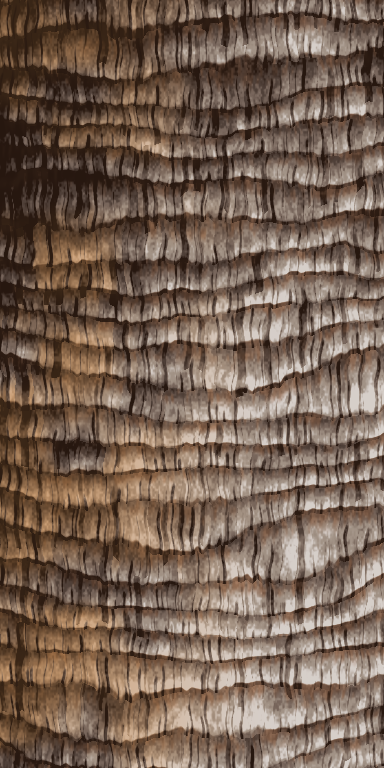
Write a Shadertoy shader that draws this texture.

```glsl
// Palm trunk bark: stacked, sagging leaf-scar rings with ragged lips, split by
// vertical cracks. Jittered 1D cells give the cracks, layered sines bend the rings,
// and stretched noise adds fibres; one tone value then picks the bark colour.

const float RINGS = 24.0;          // leaf scars from bottom to top
const float CRACKS = 44.0;         // short splits across one ring
const float LONG_CRACKS = 19.0;    // splits that run through several rings
const float FIBRES = 125.0;        // fine strands across the trunk
const float SAG = 0.040;           // droop of the lowest rings
const float SEAM_WIDTH = 0.10;     // dark gap under a lip, in ring heights

const vec3 SHADOW = vec3(0.15, 0.09, 0.06);
const vec3 UMBER  = vec3(0.31, 0.25, 0.22);
const vec3 BROWN  = vec3(0.47, 0.40, 0.36);
const vec3 GREY   = vec3(0.63, 0.57, 0.52);
const vec3 PALE   = vec3(0.84, 0.81, 0.79);
const vec3 RUST   = vec3(0.42, 0.27, 0.18);
const vec3 OCHRE  = vec3(0.60, 0.41, 0.23);

float hash(vec2 p) {
    vec3 q = fract(p.xyx * vec3(0.1031, 0.1030, 0.0973));
    q += dot(q, q.yzx + 33.33);
    return fract((q.x + q.y) * q.z);
}

float noise(vec2 p) {
    vec2 i = floor(p), f = fract(p);
    f = f * f * (3.0 - 2.0 * f);
    return mix(mix(hash(i), hash(i + vec2(1, 0)), f.x),
               mix(hash(i + vec2(0, 1)), hash(i + vec2(1, 1)), f.x), f.y);
}

// Jittered cell borders along x: returns crack depth and the tone of the strip.
vec2 splitBark(float x, float row, float height, float soft) {
    float crack = 0.0, tone = 0.5, cell = floor(x);
    for (float k = -1.0; k <= 2.0; k++) {
        vec2 id = vec2(cell + k, row * 7.0 + 3.0);
        float border = id.x + 0.75 * (hash(id) - 0.5);
        float size = hash(id + 41.7);
        float reach = 0.35 + 0.9 * hash(id + 83.1);
        float taper = 1.0 - smoothstep(reach - 0.25, reach, height);
        float width = mix(0.03, 0.20, size * size) * (0.4 + 0.6 * taper);
        float line = 1.0 - smoothstep(width - soft, width + soft, abs(x - border));
        crack = max(crack, line * taper * mix(0.45, 1.0, size));
        if (border <= x) tone = hash(id + 19.3);
    }
    return vec2(crack, tone);
}

// Five bark colours, dark to light.
vec3 barkRamp(float t) {
    vec3 c = mix(SHADOW, UMBER, smoothstep(0.05, 0.28, t));
    c = mix(c, BROWN, smoothstep(0.28, 0.48, t));
    c = mix(c, GREY, smoothstep(0.48, 0.68, t));
    return mix(c, PALE, smoothstep(0.68, 0.95, t));
}

void mainImage(out vec4 fragColor, in vec2 fragCoord) {
    vec2 uv = fragCoord / iResolution.xy;
    float pixel = 1.0 / iResolution.x;

    // Rings: droop grows towards the base, sines vary their spacing and slope
    float side = uv.x - 0.52;
    float level = uv.y - SAG * 4.0 * side * side * (1.0 - 0.9 * uv.y) - 0.012 * side;
    float bend = 0.20 * sin(uv.x * 5.0 + uv.y * 21.0) + 0.11 * sin(uv.x * 13.0 - uv.y * 37.0)
               + 0.22 * sin(uv.y * 29.0 + 1.0);
    float ragged = 0.14 * (noise(vec2(uv.x * 70.0, level * 12.0)) - 0.5)
                 + 0.28 * (noise(vec2(uv.x * 9.0, level * 16.0)) - 0.5);
    float stack = level * RINGS + bend + ragged;
    float ring = floor(stack), height = fract(stack);
    float ringTone = hash(vec2(ring, 5.0));

    // Cracks and strips
    float sway = 0.003 * sin(uv.y * 60.0 + uv.x * 17.0) + 0.002 * sin(uv.y * 143.0 + uv.x * 31.0);
    float x = uv.x + sway;
    vec2 strip = splitBark(x * CRACKS, ring, height, pixel * CRACKS * 0.7);
    float span = (stack + 2.0 * noise(vec2(x * 8.0, 2.0))) / 2.6;
    vec2 tall = splitBark(x * LONG_CRACKS, floor(span) + 60.0, fract(span), pixel * LONG_CRACKS * 0.7);

    // Fibres and weathering
    float fibre = noise(vec2(x * FIBRES, uv.y * 75.0));
    float grain = noise(uv * vec2(210.0, 290.0));
    float patches = noise(uv * vec2(5.0, 17.0) + 11.0);
    float wear = noise(uv * vec2(14.0, 48.0) + 37.0);

    // Ring profile: gap, lit lip, then fibrous shade below the next ring
    float edge = RINGS / iResolution.y;
    float gapWidth = SEAM_WIDTH * (0.5 + wear);
    float seam = 1.0 - smoothstep(gapWidth - edge, gapWidth + edge, height);
    float lip = smoothstep(0.08, 0.20, height) * (1.0 - smoothstep(0.25, 0.62, height));
    float fringe = smoothstep(0.55, 0.98, height + 0.25 * (fibre - 0.5));

    // Tone: soft light from the right, brighter near the base
    float light = 0.27 * smoothstep(0.0, 0.65, uv.x) - 0.17 * smoothstep(0.45, 1.0, uv.y)
                + 0.06 * (1.0 - uv.y) - 0.08 * smoothstep(0.12, 0.0, uv.x);
    float tone = 0.40 + light + 0.17 * lip * (0.4 + wear) - 0.25 * fringe
               + 0.20 * (strip.y - 0.5) + 0.30 * (fibre - 0.5) + 0.20 * (grain - 0.5)
               + 0.24 * (patches - 0.5) + 0.18 * (wear - 0.5) + 0.10 * (ringTone - 0.5);
    tone -= 0.30 * seam * (0.5 + wear);
    tone -= 0.46 * strip.x + 0.34 * tall.x * (1.0 - strip.x);
    vec3 color = barkRamp(tone);

    // Rusty fibres at the seams, ochre on the shaded side
    float lit = 0.45 + 1.1 * clamp(tone, 0.0, 0.8);
    float rust = max(fringe, seam) * smoothstep(0.25, 0.75, 0.5 * wear + 0.5 * fibre);
    color = mix(color, RUST * lit, 0.65 * rust);
    float warm = (1.0 - smoothstep(0.1, 0.75, uv.x)) * smoothstep(0.3, 0.8, patches + 0.2 * strip.y);
    color = mix(color, OCHRE * lit, 0.60 * warm * (1.0 - 0.7 * strip.x));
    fragColor = vec4(clamp(color, 0.0, 1.0), 1.0);
}
```
